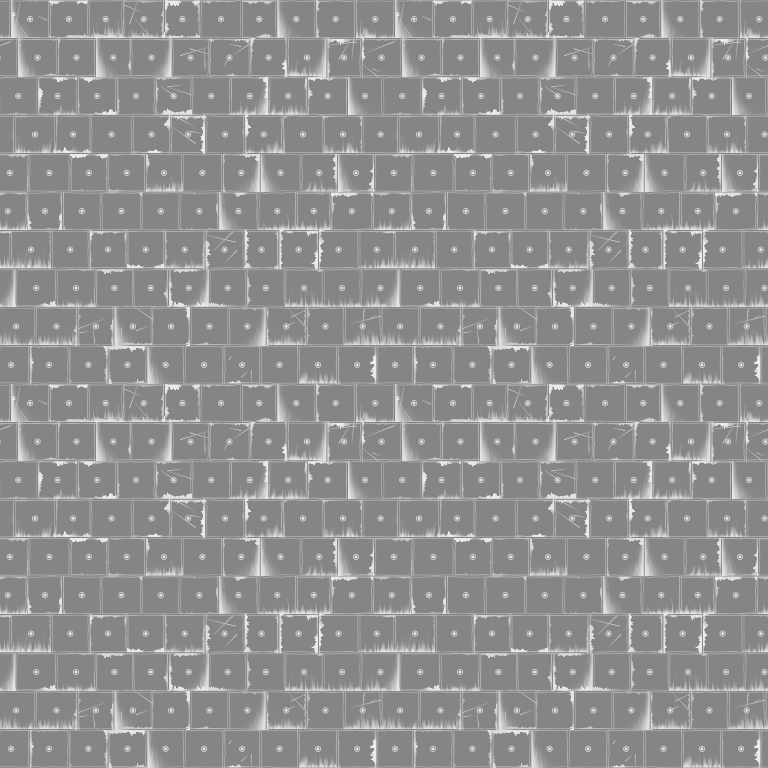
Reproduce this texture map procedurally as a WebGL 1 fragment shader.

```glsl
precision highp float;
uniform vec2 u_resolution;

float hash(vec2 p) {
  vec3 q = fract(vec3(p.xyx) * 0.1031);
  q += dot(q, q.yzx + 33.33);
  return fract((q.x + q.y) * q.z);
}

float noise(vec2 p) {
  vec2 i = floor(p), f = fract(p);
  f = f * f * (3.0 - 2.0 * f);
  return mix(mix(hash(i), hash(i + vec2(1.0, 0.0)), f.x),
             mix(hash(i + vec2(0.0, 1.0)), hash(i + 1.0), f.x), f.y);
}

// Share of a pixel covered by a band of the given half width
float band(float d, float halfWidth, float px) {
  float lo = max(d - 0.5 * px, -halfWidth);
  float hi = min(d + 0.5 * px, halfWidth);
  return max(hi - lo, 0.0) / px;
}

// Sideways shift of each of the ten courses
float courseShift(float row) {
  vec4 s = row < 4.0 ? vec4(0.25, 0.46, 0.02, 0.41)
         : row < 8.0 ? vec4(0.79, 0.67, 0.31, 0.44)
         : vec4(0.97, 0.79, 0.0, 0.0);
  float i = mod(row, 4.0);
  return i < 0.5 ? s.x : i < 1.5 ? s.y : i < 2.5 ? s.z : s.w;
}

// Position of an upright joint, slightly uneven
float jointAt(float k, float row) {
  return k + 0.11 * (hash(vec2(mod(k, 10.0) + 3.0, row + 51.0)) - 0.5);
}

// Thin rim line with ragged wear along one side of a tile
float sideWear(float d, float along, float seed, float tileWear, float px) {
  float amount = mix(hash(vec2(seed, 7.7)), tileWear, 0.4);
  float wobble = 0.02 * (noise(vec2(along * 5.0, seed)) - 0.5);
  float rim = band(d - 0.026 - wobble, 0.009, px);
  rim *= 0.3 + 0.6 * amount * noise(vec2(along * 6.0 + 9.0, seed + 5.0)) + 0.2 * amount;
  float patches = smoothstep(0.3, 0.75, noise(vec2(along * 3.5, seed + 20.0)));
  float ragged = 0.6 * noise(vec2(along * 13.0, seed + 31.0))
               + 0.4 * noise(vec2(along * 34.0, d * 14.0 + seed));
  float strength = smoothstep(0.4, 0.85, amount);
  float reach = 0.015 + strength * (0.03 + 0.17 * patches * ragged * ragged);
  float chip = 1.0 - smoothstep(reach - 0.6 * px, reach + 0.6 * px, d);
  chip *= smoothstep(0.0, 0.025, d) * strength * (0.3 + 0.7 * patches);
  return max(rim, chip);
}

// Broad pale abrasion fading inward from one side
float flare(float d, float width, float grain) {
  float reach = width * (0.8 + 0.4 * grain);
  return exp(-pow(d / reach, 1.5)) * smoothstep(0.0, 0.025, d);
}

float scratches(vec2 p, vec2 id, float px) {
  float light = 0.0;
  float present = step(0.74, hash(id + 71.0));
  for (int i = 0; i < 3; i++) {
    vec2 key = id + 13.0 * float(i);
    vec2 mid = 0.12 + 0.76 * vec2(hash(key + 101.0), hash(key + 137.0));
    float angle = 6.2832 * hash(key + 173.0);
    vec2 dir = vec2(cos(angle), sin(angle));
    vec2 q = p - mid;
    float t = dot(q, dir);
    float len = 0.1 + 0.4 * hash(key + 211.0);
    float ends = 1.0 - smoothstep(len - 0.04, len, abs(t));
    float line = band(dot(q, vec2(-dir.y, dir.x)), 0.009, px);
    light = max(light, line * ends * (0.6 + 0.4 * t / len));
  }
  return present * light;
}

void main() {
  vec2 uv = gl_FragCoord.xy / u_resolution;
  float px = 20.0 / min(u_resolution.x, u_resolution.y);

  // Twenty courses of twenty tiles; the pattern returns every ten
  float row = mod(19.0 - floor(uv.y * 20.0), 10.0);
  float y = fract(uv.y * 20.0);
  float x = uv.x * 20.0 - courseShift(row);
  float k = floor(x + 0.5);
  float col = x < jointAt(k, row) ? k - 1.0 : k;
  float left = x - jointAt(col, row);
  float right = jointAt(col + 1.0, row) - x;
  vec2 id = vec2(mod(col, 10.0), row);
  float seed = id.x * 7.31 + id.y * 83.7;
  float tileWear = hash(id + 503.0);

  // Rims and ragged wear on the four sides
  float light = sideWear(left, y, seed + 1.3, tileWear, px);
  light = max(light, sideWear(right, y, seed + 18.9, tileWear, px));
  light = max(light, sideWear(y, left, seed + 35.1, tileWear, px));
  light = max(light, sideWear(1.0 - y, left, seed + 52.7, tileWear, px));

  // Heavy abrasion on a few tiles, widening toward the foot
  float grain = noise(vec2(left * 26.0 + seed, y * 5.0));
  float spread = 0.06 + 0.26 * pow(1.0 - y, 2.5);
  float pick = hash(id + 307.0);
  light = max(light, step(0.93, pick) * flare(left, spread, grain));
  light = max(light, step(pick, 0.05) * flare(right, spread, grain));
  float lowWear = step(0.74, hash(id + 401.0));
  float lowReach = 0.03 + 0.24 * grain * noise(vec2(left * 3.0, seed));
  light = max(light, lowWear * flare(y, lowReach, grain));

  light = max(light, scratches(vec2(left, y), id, px));

  // Central stud: bright core, soft halo and a thin ring
  float r = length(vec2(0.5 * (left - right), y - 0.5));
  float core = 1.0 - smoothstep(0.035 - 0.5 * px, 0.035 + 0.5 * px, r);
  float halo = 0.25 * (1.0 - smoothstep(0.05, 0.1, r));
  float ring = 0.8 * band(r - 0.068, 0.011, px);
  light = max(light, max(core, max(halo, ring)));

  gl_FragColor = vec4(vec3(mix(0.52, 0.92, clamp(light, 0.0, 1.0))), 1.0);
}
```
